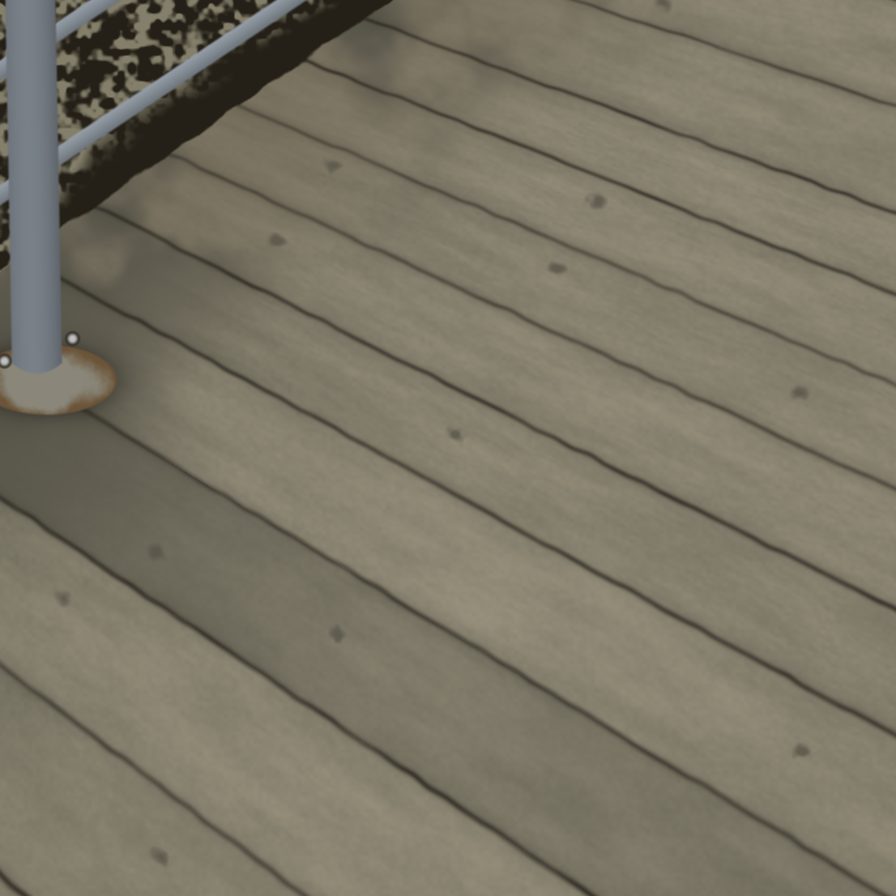
A Shadertoy shader for this texture:

```glsl
// Perspective of the boards
const float BOARD_SLOPE = 0.4246;
const float CONVERGENCE = 0.452;
const float HORIZON = 1.133;
const float BOARD_SCALE = 16.875;
const float BOARD_COUNT = 18.0;
// Deck edge, seams and marks
const vec2 EDGE_NORMAL = vec2(0.571, 0.821);
const float EDGE_OFFSET = 0.249;
const vec2 GRAIN_DIR = vec2(0.875, 0.484);
const float SEAM_WIDTH = 0.0022;
const float SEAM_GROWTH = 0.0018;
const float KNOT_CELLS = 3.6;
const float KNOT_CHANCE = 0.42;
const float DAMP_BOARD = 7.0;
const float SOFTNESS = 0.004;
// Colours
const vec3 WOOD_DARK = vec3(0.34, 0.33, 0.285);
const vec3 WOOD_MID = vec3(0.455, 0.44, 0.375);
const vec3 WOOD_LIGHT = vec3(0.565, 0.54, 0.465);
const vec3 WOOD_WARM = vec3(0.47, 0.43, 0.355);
const vec3 GAP = vec3(0.18, 0.165, 0.135);
const vec3 WATER_DARK = vec3(0.14, 0.125, 0.09);
const vec3 WATER_GLINT = vec3(0.56, 0.54, 0.45);
const vec3 PAINT = vec3(0.47, 0.50, 0.53);
const vec3 RUST = vec3(0.42, 0.33, 0.22);
const vec3 PLATE = vec3(0.54, 0.53, 0.48);

float hash(vec2 p) {
    vec3 q = fract(p.xyx * vec3(0.1031, 0.1030, 0.0973));
    q += dot(q, q.yzx + 33.33);
    return fract((q.x + q.y) * q.z);
}

float noise(vec2 p) {
    vec2 i = floor(p), f = fract(p);
    f = f * f * (3.0 - 2.0 * f);
    return mix(mix(hash(i), hash(i + vec2(1, 0)), f.x),
               mix(hash(i + vec2(0, 1)), hash(i + vec2(1, 1)), f.x), f.y);
}

float layered(vec2 p) {
    float sum = 0.0, gain = 0.533;
    for (int i = 0; i < 4; i++) {
        sum += gain * noise(p);
        p = p * 2.03 + 17.0;
        gain *= 0.5;
    }
    return sum;
}

float cover(float d) {
    return 1.0 - smoothstep(-0.5, 0.5, d / max(SOFTNESS, 1.5 / iResolution.y));
}

// Board coordinate: whole numbers fall on the seams
float boardCoord(vec2 p) {
    float y = (p.y - BOARD_SLOPE * p.x) / (1.0 + CONVERGENCE * p.x);
    y += 0.4 * max(-0.143 - y, 0.0) - 0.0117 * (1.0 - smoothstep(0.17, 0.28, y));
    return BOARD_COUNT - BOARD_SCALE / (y + HORIZON);
}

vec3 deck(vec2 p, float edge) {
    float k = boardCoord(p), e = 0.001;
    float slope = length(vec2(boardCoord(p + vec2(e, 0)), boardCoord(p + vec2(0, e))) - k) / e;
    float board = floor(k), along = dot(p, GRAIN_DIR);

    // Board tone, grain and fine speckle
    float grain = layered(vec2(along * 10.0, k * 6.0 + board * 5.0));
    float fine = noise(vec2(along * 110.0, k * 26.0)) + noise(p * 210.0) - 1.0;
    float tone = 0.18 + 0.58 * smoothstep(0.1, 0.75, along) - 0.2 * smoothstep(0.8, 1.3, p.y + 0.3 * p.x);
    tone += 0.3 * (hash(vec2(board + 40.0, 3.0)) - 0.5) + 0.8 * (grain - 0.5) + 0.16 * fine;
    vec3 col = mix(WOOD_MID, WOOD_LIGHT, tone);

    // Damp stains by the deck edge and along one board
    float patches = layered(p * 8.0 + 4.0);
    float nearEdge = 1.0 - smoothstep(0.03, 0.26, edge);
    col = mix(col, WOOD_WARM, 0.5 * nearEdge);
    col = mix(col, WOOD_DARK, 0.9 * nearEdge * smoothstep(0.33, 0.62, patches));
    float corner = 1.0 - smoothstep(0.05, 0.22, length(p - vec2(0.03, 0.47)));
    col = mix(col, WOOD_DARK, 0.6 * corner * step(k, DAMP_BOARD + 1.0));
    float damp = float(board == DAMP_BOARD) * mix(0.5, 0.2, smoothstep(0.4, 0.85, along));
    col = mix(col, WOOD_DARK, damp * (0.5 + patches));

    // Scattered knots
    float cell = floor(along * KNOT_CELLS);
    vec2 id = vec2(cell, board + 30.0);
    vec2 spot = vec2(cell + 0.2 + 0.6 * hash(id), board + 0.25 + 0.5 * hash(id + 9.0));
    float knot = length(vec2((along - spot.x / KNOT_CELLS) * 0.8, (k - spot.y) / slope));
    knot += 0.006 * (noise(p * 130.0) - 0.5);
    float knotMask = (1.0 - smoothstep(0.001, 0.011, knot)) * step(hash(id + 21.0), KNOT_CHANCE);
    col = mix(col, WOOD_DARK, 0.8 * knotMask);

    // Soft seams that fade and deepen along their length
    float seamId = floor(k + 0.5);
    float seam = (k - seamId) / slope + 0.0025 * (noise(vec2(along * 45.0, seamId)) - 0.5);
    float width = SEAM_WIDTH + SEAM_GROWTH * p.y;
    float strength = mix(0.5, 0.95, hash(vec2(seamId + 50.0, 8.0))) * mix(0.55, 1.0, layered(vec2(along * 16.0, seamId * 7.0)));
    col *= 1.0 - 0.12 * exp(-abs(seam) / 0.008);
    return mix(col, GAP, strength * exp(-seam * seam / (width * width)));
}

vec3 water(vec2 p, float edge) {
    float ripple = 0.6 * noise(p * vec2(75.0, 105.0)) + 0.4 * noise(p * 170.0 + 9.0);
    float glint = smoothstep(0.38, 0.72, ripple + 0.5 * max(0.11 - p.x, 0.0));
    glint *= smoothstep(0.03, 0.07, -edge + 0.03 * (noise(p * 30.0) - 0.5) + 0.6 * max(0.12 - p.x, 0.0));
    return mix(WATER_DARK, WATER_GLINT, glint * 0.9);
}

void mainImage(out vec4 fragColor, in vec2 fragCoord) {
    vec2 p = fragCoord / iResolution.y;
    p.y = 1.0 - p.y;
    float edge = dot(p, EDGE_NORMAL) - EDGE_OFFSET;
    float ragged = edge + 0.008 * (layered(p * 40.0) - 0.5);
    vec3 col = mix(deck(p, edge), water(p, edge), cover(ragged));

    // Two slanted rails
    for (int i = 0; i < 2; i++) {
        float rail = (p.y + 0.67 * p.x - 0.218 + 0.139 * float(i)) * 0.831;
        col = mix(col, PAINT * (1.08 - 18.0 * rail), cover(abs(rail) - 0.0095) * step(p.x, 0.36));
    }

    // Rusty foot plate with its shadow
    float plate = (length((p - vec2(0.052, 0.424)) / vec2(0.078, 0.039)) - 1.0) * 0.045;
    col *= 1.0 - 0.25 * exp(-max(plate, 0.0) / 0.012) * step(0.35, p.y);
    float rust = smoothstep(-0.018, -0.001, plate + 0.025 * (layered(p * 35.0) - 0.5));
    col = mix(col, mix(PLATE, RUST, rust), cover(plate));

    // Upright post and bolts
    float side = (p.x - 0.034 - 0.018 * p.y) / 0.028;
    float post = max((abs(side) - 1.0) * 0.028, p.y - 0.417 + 0.012 * side * side);
    col = mix(col, PAINT * (1.0 - 0.16 * side * side - 0.06 * side), cover(post));
    for (int i = 0; i < 2; i++) {
        float bolt = length(p - mix(vec2(0.081, 0.378), vec2(0.005, 0.403), float(i)));
        col = mix(col, mix(vec3(0.75), GAP, smoothstep(0.002, 0.008, bolt)), cover(bolt - 0.008));
    }
    fragColor = vec4(col, 1.0);
}
```
